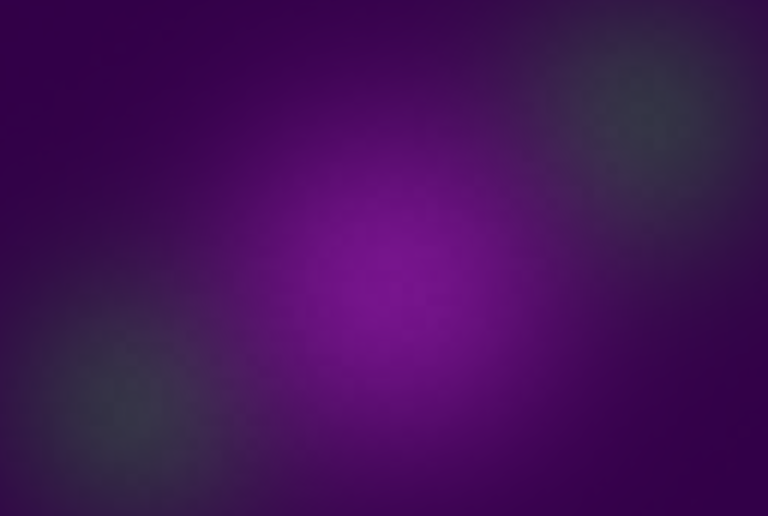
Write a Shadertoy shader that draws this background.

```glsl
// A dark violet field with two dim slate-green glows on the rising diagonal
// and a broad magenta glow laid over them near the middle.
// Gaussian falloffs are blended in turn, then faintly mottled in square cells.

const vec3 BASE_VIOLET  = vec3(0.195, 0.000, 0.280);
const vec3 GLOW_MAGENTA = vec3(0.465, 0.080, 0.550);
const vec3 GLOW_SLATE   = vec3(0.190, 0.225, 0.255);

// Centres are fractions of the canvas; radii are in canvas heights.
const vec2 MAGENTA_CENTRE     = vec2(0.512, 0.450);
const vec2 LEFT_SLATE_CENTRE  = vec2(0.187, 0.218);
const vec2 RIGHT_SLATE_CENTRE = vec2(0.830, 0.757);
const float MAGENTA_RADIUS = 0.345;
const float SLATE_RADIUS   = 0.270;
const float SLATE_STRENGTH = 0.96;

// Mottling: cells per canvas height, and the swing in brightness.
const float CELL_COUNT     = 43.0;
const float CELL_EDGE      = 0.15;
const float MOTTLE_AMOUNT  = 0.009;

float hash(vec2 p) {
    return fract(sin(dot(p, vec2(127.1, 311.7))) * 43758.5453);
}

// Gaussian glow: 1 at its centre, 1/e at its radius.
float glow(vec2 uv, vec2 centre, float radius) {
    float aspect = iResolution.x / iResolution.y;
    vec2 offset = (uv - centre) * vec2(aspect, 1.0) / radius;
    return exp(-dot(offset, offset));
}

// Flat random cells joined by narrow soft edges.
float cellNoise(vec2 p) {
    vec2 cell = floor(p);
    vec2 blend = smoothstep(0.5 - CELL_EDGE, 0.5 + CELL_EDGE, fract(p));
    float lower = mix(hash(cell), hash(cell + vec2(1.0, 0.0)), blend.x);
    float upper = mix(hash(cell + vec2(0.0, 1.0)), hash(cell + 1.0), blend.x);
    return mix(lower, upper, blend.y);
}

void mainImage(out vec4 fragColor, in vec2 fragCoord) {
    vec2 uv = fragCoord / iResolution.xy;

    // Muted lights on the rising diagonal
    float slate = glow(uv, LEFT_SLATE_CENTRE, SLATE_RADIUS)
                + glow(uv, RIGHT_SLATE_CENTRE, SLATE_RADIUS);
    vec3 colour = mix(BASE_VIOLET, GLOW_SLATE, min(slate, 1.0) * SLATE_STRENGTH);

    // Broad central light above them
    float magenta = glow(uv, MAGENTA_CENTRE, MAGENTA_RADIUS);
    colour = mix(colour, GLOW_MAGENTA, magenta);

    // Faint mottling, strongest where the glows are
    float mottle = cellNoise(fragCoord / iResolution.y * CELL_COUNT) - 0.5;
    colour += mottle * MOTTLE_AMOUNT * clamp(slate + magenta, 0.2, 1.0);

    fragColor = vec4(max(colour, 0.0), 1.0);
}
```
